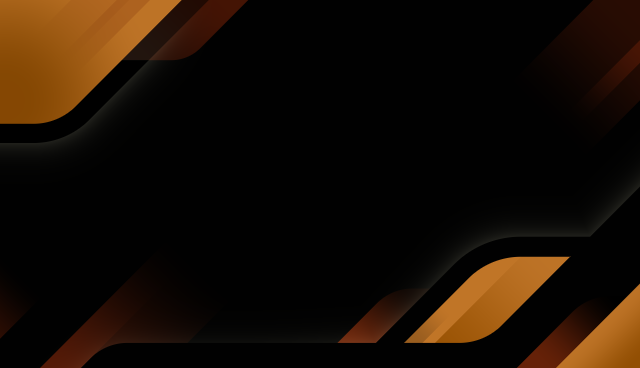
This background is drawn by a Shadertoy shader. Its source:

```glsl
// Black backdrop with slanted, round-cornered gold and ember-red panels in the corners.
// Every panel is a rounded meeting of a level edge and a 45 degree edge; soft light
// spills from the black bands that frame the gold, and the reds fade along the slant.

#define CANVAS vec2(768.0, 440.0)   // design units, y measured down from the top
#define GOLD_DEEP vec3(0.52, 0.28, 0.01)
#define GOLD_LIGHT vec3(0.74, 0.45, 0.15)
#define EMBER vec3(0.40, 0.13, 0.03)
#define EMBER_DARK vec3(0.19, 0.055, 0.012)
#define GLOW vec3(0.125, 0.125, 0.105)
#define GLOW_REACH 13.0
#define BAND_WIDTH 23.0
#define SLANT 0.70710678

// Coverage of a shape from its signed distance, one pixel soft
float cover(float d) {
    return clamp(0.5 - d * iResolution.y / CANVAS.y, 0.0, 1.0);
}

// Two half planes whose normals are 45 degrees apart, joined by an arc
float corner(float level, float slope, float radius) {
    float u = level + radius, v = slope + radius;
    if (min(u - SLANT * v, v - SLANT * u) > 0.0)
        return sqrt(2.0 * (u * u + v * v - 2.0 * SLANT * u * v)) - radius;
    return max(level, slope);
}

// Slanted strip between two values of the diagonal coordinate
float strip(float s, float from, float to) {
    return cover(max(from - s, s - to) * SLANT);
}

float glow(float d) {
    return exp(-max(d, 0.0) / GLOW_REACH);
}

void mainImage(out vec4 fragColor, in vec2 fragCoord) {
    vec2 uv = fragCoord / iResolution.xy;
    vec2 p = vec2(uv.x, 1.0 - uv.y) * CANVAS;
    float s = p.x + p.y;   // constant along the slanted edges
    float t = p.x - p.y;   // runs up along them
    vec3 color = vec3(0.003);

    // Faded embers: upper right, lower left, far left
    float fade = smoothstep(500.0, 740.0, t);
    color += EMBER_DARK * 0.8 * fade * strip(s, 712.0, 888.0);
    color += EMBER_DARK * 0.7 * smoothstep(540.0, 720.0, t) * strip(s, 816.0, 843.0);
    fade = 1.0 - smoothstep(-390.0, -70.0, t);
    color += EMBER_DARK * 1.2 * fade * strip(s, 488.0, 635.0);
    color += EMBER_DARK * 0.5 * fade * fade * strip(s, 488.0, 537.0);
    fade = 1.0 - smoothstep(-430.0, -300.0, t);
    color += EMBER_DARK * fade * strip(s, -100.0, 405.0);

    // Small ember beside the lower gold panel
    float tab = corner(345.0 - p.y, (815.0 - s) * SLANT, 60.0);
    fade = 1.0 - smoothstep(0.0, 150.0, t);
    color = mix(color, EMBER * (0.12 + 0.88 * fade), cover(tab));

    // Ember tab beside the upper gold panel
    tab = corner(p.y - 72.0, (s - 298.0) * SLANT, 50.0);
    vec3 tabColor = EMBER_DARK * mix(0.75, 1.4, smoothstep(100.0, 270.0, t));
    color = mix(color, tabColor, cover(tab));

    // Upper left black band with its spill of light
    float upper = corner(p.y - 148.0, (s - 218.0) * SLANT, 72.0);
    float band = upper - BAND_WIDTH;
    color += GLOW * glow(band) * (1.0 - smoothstep(90.0, 260.0, t));
    color *= 1.0 - cover(band) * mix(1.0, 0.5, cover(tab));

    // Lower black mass: floor, raised shoulder and long diagonal
    float shoulder = corner(283.0 - p.y, (861.0 - s) * SLANT, 113.0);
    float mass = corner(410.0 - p.y, (537.0 - s) * SLANT, 62.0);
    mass = min(min(mass, shoulder), (991.0 - s) * SLANT);
    color += GLOW * glow(mass) * mix(0.45, 1.0, smoothstep(300.0, 600.0, p.x));
    color = mix(color, vec3(0.003), cover(mass));

    // Upper left gold with reddish streaks near the top
    vec3 gold = mix(GOLD_DEEP, GOLD_LIGHT, smoothstep(20.0, 190.0, length(p - vec2(5.0, 120.0))));
    fade = smoothstep(-10.0, 130.0, t);
    float streaks = 0.4 * strip(s, 85.0, 140.0) + 0.8 * strip(s, 140.0, 155.0)
                  + 0.6 * strip(s, 155.0, 180.0);
    gold *= 1.0 - vec3(0.14, 0.24, 0.32) * streaks * fade;
    color = mix(color, gold, cover(upper));

    // Lower gold panel, rounded at two opposite corners
    float panel = max(corner(307.0 - p.y, (895.0 - s) * SLANT, 89.0),
                      corner(p.y - 410.0, (s - 991.0) * SLANT, 72.0));
    gold = mix(GOLD_DEEP * 1.15, GOLD_LIGHT, smoothstep(80.0, 350.0, t));
    gold = mix(gold, GOLD_LIGHT * 1.02, strip(s, 850.0, 932.0));
    gold *= 1.0 - 0.2 * strip(s, 895.0, 917.0) * (1.0 - smoothstep(90.0, 170.0, t));
    color = mix(color, gold, cover(panel));

    // Lower right ember and the gold corner beyond it
    tab = corner(354.0 - p.y, (1060.0 - s) * SLANT, 65.0);
    fade = 1.0 - smoothstep(210.0, 385.0, t);
    color = mix(color, EMBER * fade, cover(tab));
    gold = mix(GOLD_LIGHT, GOLD_DEEP * 1.1, smoothstep(1105.0, 1200.0, s));
    color = mix(color, gold, cover((1107.0 - s) * SLANT));

    fragColor = vec4(color, 1.0);
}
```
